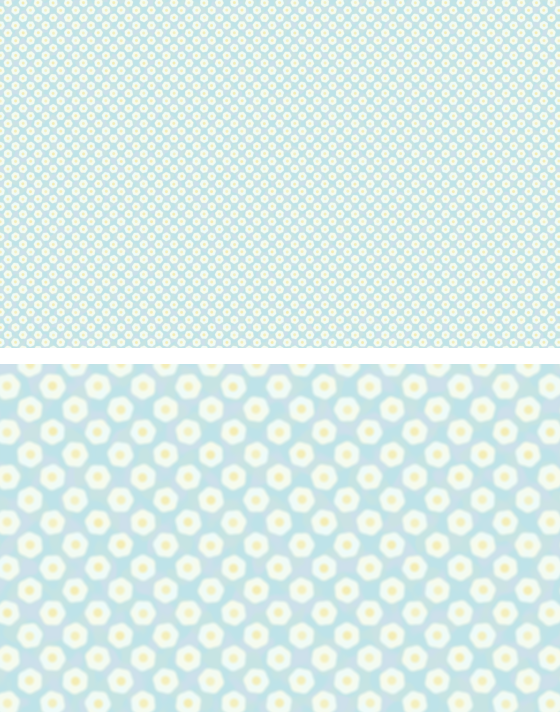
Top: the whole. Bottom: its middle third, enlarged.
Give the GLSL for this pattern, as a Shadertoy shader.

```glsl
// Staggered rows of small cream daisies with yellow hearts on a soft pale blue ground.

const float TAU = 6.2831853;
const float CELLS_ACROSS = 37.1;
const vec2 FIRST_FLOWER = vec2(0.527, 0.184);

const vec3 SKY = vec3(0.745, 0.890, 0.912);
const vec3 LAVENDER = vec3(0.802, 0.878, 0.922);
const vec3 SAGE = vec3(0.795, 0.898, 0.875);
const vec3 PETAL_WHITE = vec3(0.930, 0.985, 0.980);
const vec3 PETAL_CREAM = vec3(0.970, 0.985, 0.925);
const vec3 HEART_YELLOW = vec3(0.955, 0.925, 0.700);

float hash(vec2 id, float seed) {
    return fract(sin(dot(id, vec2(127.1, 311.7)) + seed * 74.7) * 4375.85);
}

// Layered sines, roughly 0 to 1
float mottle(vec2 p, float seed) {
    float sum = 0.0;
    float weight = 0.5;
    for (int i = 0; i < 3; i++) {
        p = mat2(0.8, 0.6, -0.6, 0.8) * p * 1.37 + seed;
        sum += weight * sin(p.x + 1.3 * sin(p.y * 0.7)) * sin(p.y + seed);
        weight *= 0.7;
    }
    return clamp(0.5 + 0.7 * sum, 0.0, 1.0);
}

// Signed distance to a softly scalloped disc
float daisyDistance(vec2 p, float radius, float lobes, float depth, float turn) {
    float angle = atan(p.y, p.x) + turn;
    return length(p) - radius - depth * cos(lobes * angle);
}

float coverage(float dist, float softness) {
    return 1.0 - smoothstep(-softness, softness, dist);
}

vec3 groundColor(vec2 p) {
    vec3 color = mix(SKY, LAVENDER, smoothstep(0.40, 0.75, mottle(p * 3.1, 1.7)));
    return mix(color, SAGE, 0.6 * smoothstep(0.45, 0.80, mottle(p * 3.7, 4.3)));
}

// Paint one square lattice of daisies over the given colour
vec3 paintDaisies(vec3 color, vec2 p, float seed, float pixel) {
    vec2 id = floor(p + 0.5);
    vec2 local = p - id;
    float radius = 0.272 + 0.014 * (hash(id, seed) - 0.5);
    float turn = TAU * hash(id, seed + 1.0);
    float edge = daisyDistance(local, radius, 6.0, 0.010, turn);

    // Muted fringe, then petals
    float fringe = coverage(edge - 0.03, 0.06 + pixel);
    color = mix(color, SAGE, 0.55 * fringe);
    vec3 petals = mix(PETAL_WHITE, PETAL_CREAM, mottle(p * 4.3, seed + 2.0));
    color = mix(color, petals, coverage(edge, max(0.055, 0.75 * pixel)));

    // Yellow heart, uneven in place and strength
    vec2 shift = 0.03 * (vec2(hash(id, seed + 3.0), hash(id, seed + 4.0)) - 0.5);
    float heart = coverage(length(local - shift) - 0.095, max(0.055, 0.75 * pixel));
    return mix(color, HEART_YELLOW, heart * mix(0.7, 1.0, hash(id, seed + 5.0)));
}

void mainImage(out vec4 fragColor, in vec2 fragCoord) {
    // Cell units measured from the top left corner
    float pixel = CELLS_ACROSS / iResolution.x;
    vec2 p = vec2(fragCoord.x, iResolution.y - fragCoord.y) * pixel;

    // Two lattices, half a cell apart, make the stagger
    vec3 color = groundColor(p);
    for (int layer = 0; layer < 2; layer++) {
        float k = float(layer);
        color = paintDaisies(color, p - FIRST_FLOWER - 0.5 * k, 8.0 * k, pixel);
    }
    fragColor = vec4(color, 1.0);
}
```
